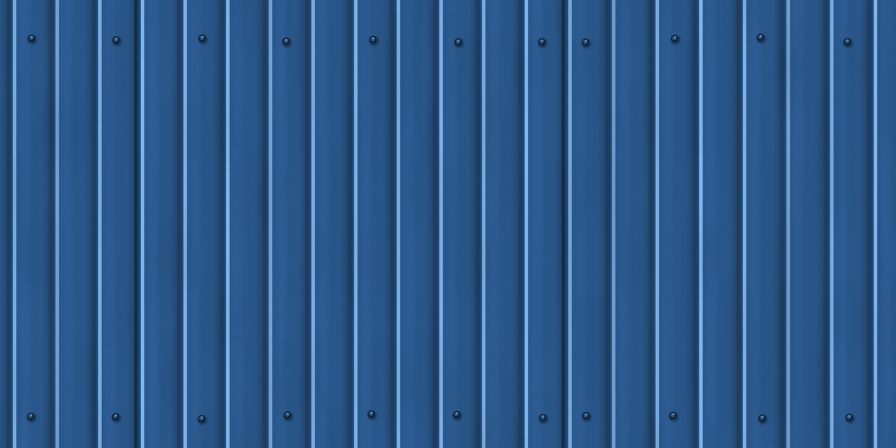
A WebGL 1 fragment shader for this texture:

```glsl
precision highp float;
uniform vec2 u_resolution;

#define PITCH_LEFT 0.0952
#define PITCH_RIGHT 0.0974
#define SPLIT_X 1.175
#define SPLIT_RIB 12.0
#define EDGE_WIDTH 0.0036
#define SCREW_RADIUS 0.0082
#define SCREW_OFFSET 0.0365
#define SCREW_LOW 0.07
#define SCREW_HIGH 0.911
#define WEAR 0.045

const vec3 FLAT_BLUE = vec3(0.160, 0.332, 0.532);
const vec3 LIT_BLUE = vec3(0.172, 0.362, 0.575);
const vec3 SHADE_BLUE = vec3(0.140, 0.298, 0.470);
const vec3 DARK_BLUE = vec3(0.115, 0.240, 0.380);
const vec3 SEAM_BLUE = vec3(0.065, 0.140, 0.235);
const vec3 EDGE_BLUE = vec3(0.470, 0.665, 0.870);
const vec3 GLOW_BLUE = vec3(0.270, 0.460, 0.690);

float hash(vec2 p) {
  vec3 q = fract(vec3(p.xyx) * 0.1031);
  q += dot(q, q.yzx + 33.33);
  return fract((q.x + q.y) * q.z);
}

float noise(vec2 p) {
  vec2 i = floor(p), f = fract(p);
  f = f * f * (3.0 - 2.0 * f);
  return mix(mix(hash(i), hash(i + vec2(1.0, 0.0)), f.x),
             mix(hash(i + vec2(0.0, 1.0)), hash(i + 1.0), f.x), f.y);
}

// Soft band between two positions
float band(float a, float b, float soft, float x) {
  return smoothstep(a - soft, a + soft, x) * (1.0 - smoothstep(b - soft, b + soft, x));
}

float disc(vec2 p, float radius, float soft) {
  return 1.0 - smoothstep(radius - soft, radius + soft, length(p));
}

// Rib profile, u runs from one lit edge to the next
vec3 ribColor(float u, float rib, float pitch, float px) {
  vec3 col = mix(FLAT_BLUE, LIT_BLUE, 0.8 * band(0.10, 0.36, 0.10, u));
  col = mix(col, SHADE_BLUE, smoothstep(0.62, 0.78, u));
  col = mix(col, DARK_BLUE, band(0.805, 0.925, 0.04, u));

  // Overlapping sheet ends every ten ribs
  float seam = 1.0 - step(0.5, abs(mod(rib, 10.0) - 2.0));
  col = mix(col, SEAM_BLUE, seam * 0.8 * band(0.81, 0.87, 0.02, u));

  // Lit edge with a softer fringe
  float d = min(u, 1.0 - u) * pitch;
  float nearest = rib + step(0.5, u);
  float strength = 0.92 + 0.16 * hash(vec2(nearest, 4.0));
  float soft = max(0.0012, 0.6 * px);
  col = mix(col, GLOW_BLUE, 1.0 - smoothstep(EDGE_WIDTH - soft, EDGE_WIDTH + 2.0 * soft, d));
  return mix(col, EDGE_BLUE * strength, 1.0 - smoothstep(EDGE_WIDTH - soft, EDGE_WIDTH + soft, d));
}

vec3 addScrew(vec3 col, vec2 p, float px) {
  float soft = max(0.0015, 0.7 * px);
  col *= 1.0 - 0.35 * disc(p - vec2(0.002, -0.003), SCREW_RADIUS * 1.25, 0.004);
  col = mix(col, DARK_BLUE * 0.55, disc(p, SCREW_RADIUS, soft));
  col = mix(col, FLAT_BLUE, disc(p - vec2(-0.0005, 0.001), SCREW_RADIUS * 0.58, soft));
  return mix(col, EDGE_BLUE, 0.75 * disc(p - vec2(0.001, 0.003), SCREW_RADIUS * 0.25, soft));
}

void main() {
  vec2 p = gl_FragCoord.xy / u_resolution * vec2(2.0, 1.0);
  float px = 1.0 / u_resolution.y;

  // Ribs are slightly wider on the right
  float rightSide = step(SPLIT_X, p.x);
  float pitch = mix(PITCH_LEFT, PITCH_RIGHT, rightSide);
  float s = SPLIT_RIB + (p.x - SPLIT_X) / pitch;
  float rib = floor(s);
  float u = s - rib;
  vec3 col = ribColor(u, rib, pitch, px);

  // Faint mottling and vertical streaks
  float wear = 0.5 * noise(p * vec2(24.0, 7.0)) + 0.3 * noise(p * vec2(110.0, 5.0))
             + 0.2 * noise(p * 190.0);
  col *= 1.0 + WEAR * (2.0 * wear - 1.0);

  // Screws in every other pan; the order shifts past the second seam
  float hasScrew = 1.0 - mod(rib + step(SPLIT_RIB + 0.5, rib), 2.0);
  float row = step(0.5, p.y);
  vec2 jitter = vec2(hash(vec2(rib + 3.0, row)), hash(vec2(rib + 31.0, row))) - 0.5;
  vec2 center = vec2(SCREW_OFFSET, mix(SCREW_LOW, SCREW_HIGH, row)) + jitter * vec2(0.005, 0.012);
  col = mix(col, addScrew(col, vec2(u * pitch, p.y) - center, px), hasScrew);

  gl_FragColor = vec4(col, 1.0);
}
```
